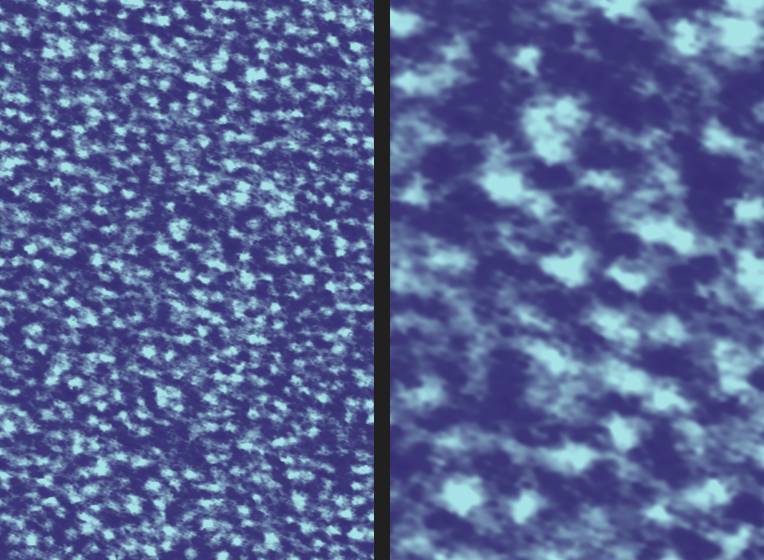
Left, the full canvas; right, a detail of the centre.
A WebGL 2 fragment shader for this texture:

```glsl
#version 300 es
precision highp float;
// Woven fleece: ragged pale tufts on a slanted, jittered lattice over mottled indigo.

uniform vec2 u_resolution;
out vec4 fragColor;

const vec3 INDIGO = vec3(0.245, 0.240, 0.485);
const vec3 AQUA = vec3(0.630, 0.850, 0.880);

// Lattice steps and tuft radii, in canvas heights
const vec2 STEP_ACROSS = vec2(0.039, -0.007);
const vec2 STEP_DOWN = vec2(0.010, -0.031);
const vec2 TUFT_RADIUS = vec2(0.0088, 0.0060);
const float SLANT = -0.27;

float hash(vec2 p) {
    return fract(sin(dot(p, vec2(127.1, 311.7))) * 43758.5453);
}

vec2 hash2(vec2 p) {
    return vec2(hash(p), hash(p + 57.3));
}

mat2 rotation(float angle) {
    float c = cos(angle), s = sin(angle);
    return mat2(c, s, -s, c);
}

// Value noise centred on zero
float noise(vec2 p) {
    vec2 cell = floor(p);
    vec2 f = fract(p);
    f = f * f * (3.0 - 2.0 * f);
    float low = mix(hash(cell), hash(cell + vec2(1, 0)), f.x);
    float high = mix(hash(cell + vec2(0, 1)), hash(cell + vec2(1, 1)), f.x);
    return mix(low, high, f.y) - 0.5;
}

vec2 noise2(vec2 p) {
    return vec2(noise(p), noise(p + 31.7));
}

// Layered grain, turned a little at every octave
float grain(vec2 p, float size) {
    vec2 q = rotation(-SLANT) * p / size;
    q.x *= 0.65;
    float sum = 0.0;
    float amplitude = 1.0;
    for (int i = 0; i < 3; i++) {
        sum += amplitude * noise(q);
        q = rotation(0.5) * q * 2.03 + 17.3;
        amplitude *= 0.72;
    }
    return sum;
}

// Sum of soft elliptical tufts around the jittered lattice points
float tufts(vec2 p) {
    mat2 lattice = mat2(STEP_ACROSS, STEP_DOWN);
    vec2 q = inverse(lattice) * p;
    vec2 home = floor(q);
    mat2 turn = rotation(-SLANT);
    float sum = 0.0;
    for (int y = -1; y <= 1; y++) {
        for (int x = -1; x <= 1; x++) {
            vec2 cell = home + vec2(x, y);
            vec2 centre = cell + 0.5 + 0.55 * (hash2(cell) - 0.5);
            vec2 d = turn * (lattice * (q - centre)) / TUFT_RADIUS;
            float strength = mix(0.45, 1.2, hash(cell + 9.1));
            sum += strength * exp(-0.5 * dot(d, d));
        }
    }
    return sum;
}

void main() {
    vec2 p = gl_FragCoord.xy / u_resolution.y;

    // Slow drift bends the rows, fine warp frays the tufts
    vec2 drift = 0.014 * noise2(p / 0.13);
    vec2 fray = 0.007 * noise2(p / 0.009) + 0.004 * noise2(p / 0.0045 + 5.0);

    float pile = tufts(p + drift + fray);
    float mottle = 0.68 * grain(p, 0.015) + 0.12 * noise(p / 0.06);

    // Level is centred on the mean and scaled to unit spread
    float level = (pile - 0.24 + mottle) / 0.33;
    float tone = smoothstep(-1.05, 2.5, level) + 0.04 * level;

    fragColor = vec4(mix(INDIGO, AQUA, min(tone, 1.06)), 1.0);
}
```
